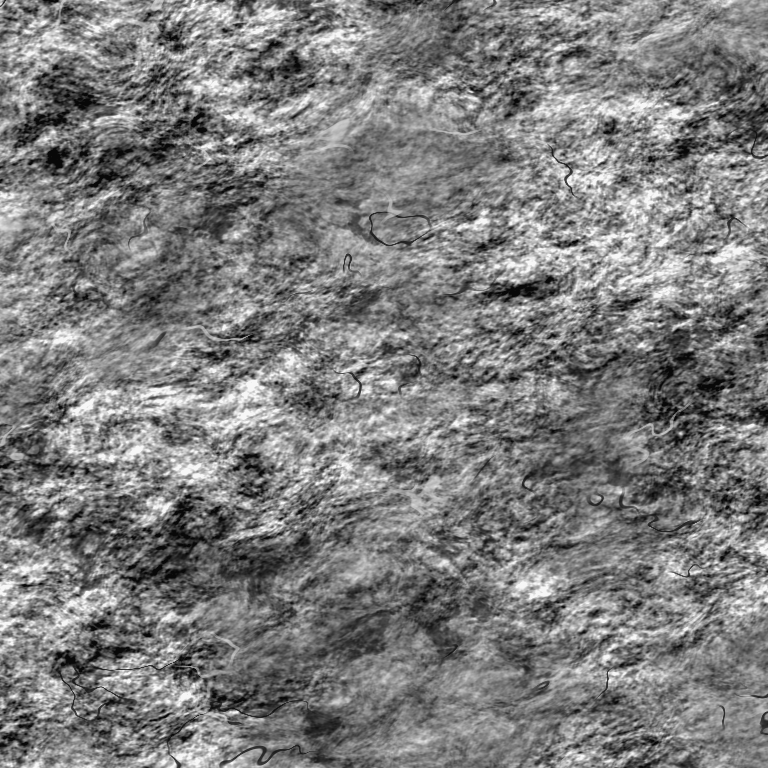
Give the GLSL for this texture, as a Shadertoy shader.

```glsl
// Rough grey rock face: layered value noise gives broad stains, clumps and grain,
// a height difference along the light adds relief, and gated noise contours
// draw short dark cracks and pale mineral veins.

float hash(ivec2 cell) {
    uvec2 k = uvec2(cell) * uvec2(1597u, 3571u);
    uint h = (k.x ^ (k.y << 9)) * 747796u + 28913u;
    h = (h ^ (h >> 15)) * 739397u;
    h = (h ^ (h >> 13)) * 277803u;
    h ^= h >> 16;
    return float(h & 65535u) / 65535.0;
}

// Value noise from -1 to 1
float noise(vec2 p) {
    ivec2 cell = ivec2(floor(p));
    vec2 f = fract(p);
    f = f * f * (3.0 - 2.0 * f);
    float low = mix(hash(cell), hash(cell + ivec2(1, 0)), f.x);
    float high = mix(hash(cell + ivec2(0, 1)), hash(cell + ivec2(1, 1)), f.x);
    return 2.0 * mix(low, high, f.y) - 1.0;
}

// Rotated octaves, scaled to a standard deviation near one
float fbm(vec2 p, int octaves, float gain) {
    float sum = 0.0, power = 0.0, amp = 1.0;
    for (int i = 0; i < octaves; i++) {
        sum += amp * noise(p);
        power += amp * amp;
        p = mat2(1.6, 1.2, -1.2, 1.6) * p + vec2(17.3, 9.1);
        amp *= gain;
    }
    return sum / (0.43 * sqrt(power));
}

float height(vec2 p) {
    return fbm(p * 17.0 + 40.0, 5, 0.64);
}

// Thin line along the zero contour of a noise field
float contour(vec2 p, float width) {
    return 1.0 - smoothstep(0.3 * width, width, abs(fbm(p, 4, 0.5)));
}

void mainImage(out vec4 fragColor, in vec2 fragCoord) {
    vec2 uv = fragCoord / iResolution.y;

    // Slightly tilted, flattened strata with an irregular warp
    vec2 p = vec2(uv.x, 1.45 * (uv.y - 0.13 * uv.x));
    vec2 warp = vec2(fbm(p * 6.0 + 3.0, 3, 0.6), fbm(p * 6.0 + 71.0, 3, 0.6));
    vec2 rock = p + 0.012 * warp;

    // Stains, clumps and grain, calmer in some areas
    float roughness = mix(0.6, 1.35, smoothstep(-1.4, 1.2, fbm(p * 4.0 + 23.0, 3, 0.6)));
    float stains = fbm(rock * 5.0 + 11.0, 4, 0.6);
    float clumps = fbm(rock * 22.0 + 5.0, 5, 0.72);
    float grain = fbm(p * 150.0 + 60.0, 2, 0.9);

    // Light from above, a little from the left
    float relief = height(rock) - height(rock + vec2(-0.002, 0.006));

    float tone = 0.5 + 0.065 * stains;
    tone += roughness * (0.095 * clumps + 0.21 * relief + 0.075 * grain);

    // Cracks and veins show only in scattered places
    float crackGate = smoothstep(0.5, 1.3, fbm(p * 8.0 + 90.0, 2, 0.6));
    float veinGate = smoothstep(0.6, 1.5, fbm(p * 7.0 + 130.0, 2, 0.6));
    tone = mix(tone, 0.07, 0.8 * crackGate * contour(rock * 8.0 + 31.0, 0.09));
    tone = mix(tone, 0.88, 0.6 * veinGate * contour(rock * 7.0 + 53.0, 0.13));

    // Deep hollows gather shadow
    float hollow = smoothstep(1.2, 2.4, -height(rock) - 0.4 * stains);
    tone *= 1.0 - 0.45 * hollow;

    fragColor = vec4(vec3(clamp(tone, 0.03, 0.97)), 1.0);
}
```
